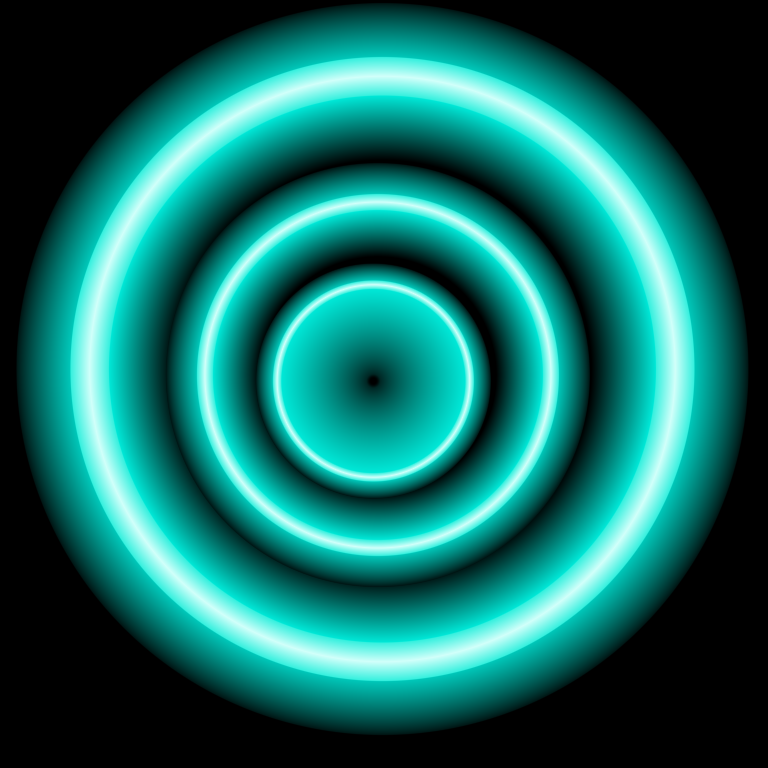
Reproduce this background procedurally as a Shadertoy shader.

```glsl
// Three nested glowing teal rings around a shaded disc on black.

const int RING_COUNT = 3;
// Per ring, outermost first: inner fade start, band inside, band outside, halo end
const vec4 RING_RADII[RING_COUNT] = vec4[](
    vec4(0.2720, 0.3561, 0.4063, 0.4766),
    vec4(0.1540, 0.2148, 0.2357, 0.2760),
    vec4(0.0000, 0.1198, 0.1309, 0.1530));
const vec2 OUTER_CENTER = vec2(0.4980, 0.5195);
const vec2 CENTER_STEP = vec2(-0.0059, -0.0078);

const vec3 TEAL = vec3(0.00, 0.91, 0.845);
const vec3 BAND_EDGE = vec3(0.20, 0.94, 0.87);
const vec3 BAND_CORE = vec3(0.82, 1.00, 0.98);
const float HALO_MIN = 0.08;
const float HALO_MAX = 0.86;
const float HALO_POWER = 0.85;
const float DISC_POWER = 0.70;
const float PUPIL_RADIUS = 0.0075;

float ramp(float from, float to, float x) {
    return clamp((x - from) / (to - from), 0.0, 1.0);
}

// Anti-aliased step, one where x exceeds edge
float softStep(float edge, float x, float pixel) {
    return smoothstep(edge - pixel, edge + pixel, x);
}

// Radial profile: inner fade, bright band, then outer halo
vec3 ringColor(float r, vec4 radii, bool isDisc, float pixel) {
    float fade = pow(ramp(radii.x, radii.y, r), isDisc ? DISC_POWER : 1.0);
    if (isDisc) fade *= smoothstep(0.4, 1.3, r / PUPIL_RADIUS);

    float bandMiddle = 0.5 * (radii.y + radii.z);
    float bandHalf = 0.5 * (radii.z - radii.y);
    float core = 1.0 - clamp(abs(r - bandMiddle) / bandHalf, 0.0, 1.0);
    vec3 band = mix(BAND_EDGE, BAND_CORE, core);

    float halo = pow(ramp(radii.w, radii.z, r), HALO_POWER);
    vec3 haloColor = TEAL * mix(HALO_MIN, HALO_MAX, halo);

    vec3 color = mix(TEAL * fade, band, softStep(radii.y, r, pixel));
    return mix(color, haloColor, softStep(radii.z, r, pixel));
}

void mainImage(out vec4 fragColor, in vec2 fragCoord) {
    float scale = min(iResolution.x, iResolution.y);
    float pixel = 0.75 / scale;
    vec2 uv = (fragCoord - 0.5 * iResolution.xy) / scale + 0.5;

    // Stack the rings from the widest to the narrowest
    vec3 color = vec3(0.0);
    for (int i = 0; i < RING_COUNT; i++) {
        float r = distance(uv, OUTER_CENTER + float(i) * CENTER_STEP);
        vec4 radii = RING_RADII[i];
        float cover = 1.0 - softStep(radii.w, r, pixel);
        color = mix(color, ringColor(r, radii, i == RING_COUNT - 1, pixel), cover);
    }

    fragColor = vec4(color, 1.0);
}
```
